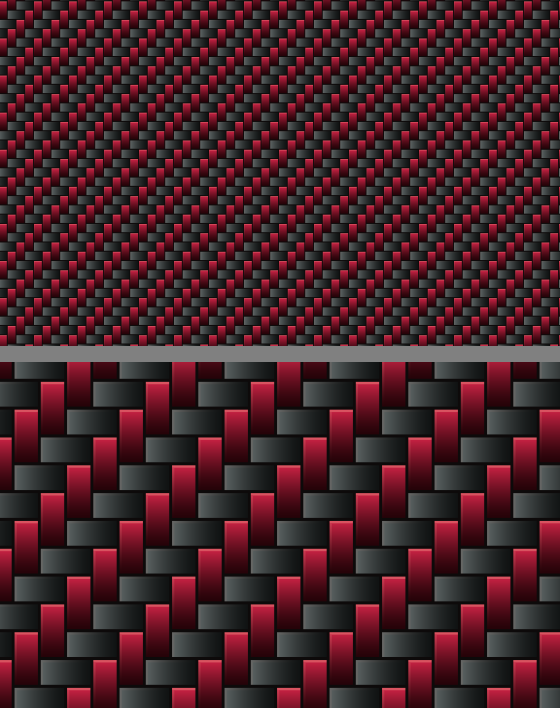
Top: the whole. Bottom: its middle third, enlarged.
A Shadertoy shader for this pattern:

```glsl
// Two-tone twill weave: crimson strands run down, graphite strands run across.
// Each strand floats over two cells and steps one cell per column, so the
// floats form diagonal stairs; each float has a gradient, a seam and a rim.

#define CELLS       vec2(64.0, 37.31)  // cells across and down the canvas
#define CELL_OFFSET vec2(0.833, 0.095) // first cell edge from the top left
#define SHADE_CURVE 1.4                // falloff from lit end to shaded end
#define SEAM_WIDTH  0.055              // half of the dark gap, in cells
#define RIM_WIDTH   0.085              // lit bevel inside the seam, in cells
#define RED_LIT     vec3(0.83, 0.14, 0.28)
#define RED_SHADE   vec3(0.14, 0.01, 0.03)
#define GREY_LIT    vec3(0.37, 0.40, 0.40)
#define GREY_SHADE  vec3(0.06, 0.07, 0.07)
#define SEAM_COLOR  vec3(0.05, 0.04, 0.04)
#define RIM_COLOR   vec3(0.95, 0.62, 0.55)

// Antialiased step: 0 below the edge, 1 above it, for each axis.
vec2 softStep(float edge, vec2 dist, vec2 pixel) {
    return clamp((dist - edge) / pixel + 0.5, 0.0, 1.0);
}

vec3 weave(vec2 p, vec2 pixel) {
    vec2 cell = floor(p);
    vec2 local = p - cell;

    // Twill phase: 0 and 1 are the red float, 2 and 3 the grey float.
    float phase = mod(cell.x + cell.y + 1.0, 4.0);
    bool isRed = phase < 1.5;

    // Position inside the whole float, which is two cells long.
    vec2 size = isRed ? vec2(1.0, 2.0) : vec2(2.0, 1.0);
    vec2 pos = local + (isRed ? vec2(0.0, phase) : vec2(phase - 2.0, 0.0));

    // Red fades from top to bottom, grey from left to right.
    float along = 0.5 * (isRed ? pos.y : pos.x);
    float light = pow(1.0 - along, SHADE_CURVE);
    vec3 color = isRed ? mix(RED_SHADE, RED_LIT, light)
                       : mix(GREY_SHADE, GREY_LIT, light);

    // Lit bevel on the top and left sides, strongest on the red float.
    vec2 bevel = 1.0 - softStep(SEAM_WIDTH + RIM_WIDTH, pos, pixel);
    float rim = isRed ? max(bevel.y * 0.4, bevel.x * 0.22 * light)
                      : max(bevel.x, bevel.y) * 0.08 * light;
    color = mix(color, RIM_COLOR, rim);

    // Dark seam around the float.
    vec2 inside = softStep(SEAM_WIDTH, min(pos, size - pos), pixel);
    return mix(SEAM_COLOR, color, inside.x * inside.y);
}

void mainImage(out vec4 fragColor, in vec2 fragCoord) {
    vec2 uv = fragCoord / iResolution.xy;
    vec2 p = vec2(uv.x, 1.0 - uv.y) * CELLS - CELL_OFFSET;
    fragColor = vec4(weave(p, CELLS / iResolution.xy), 1.0);
}
```
